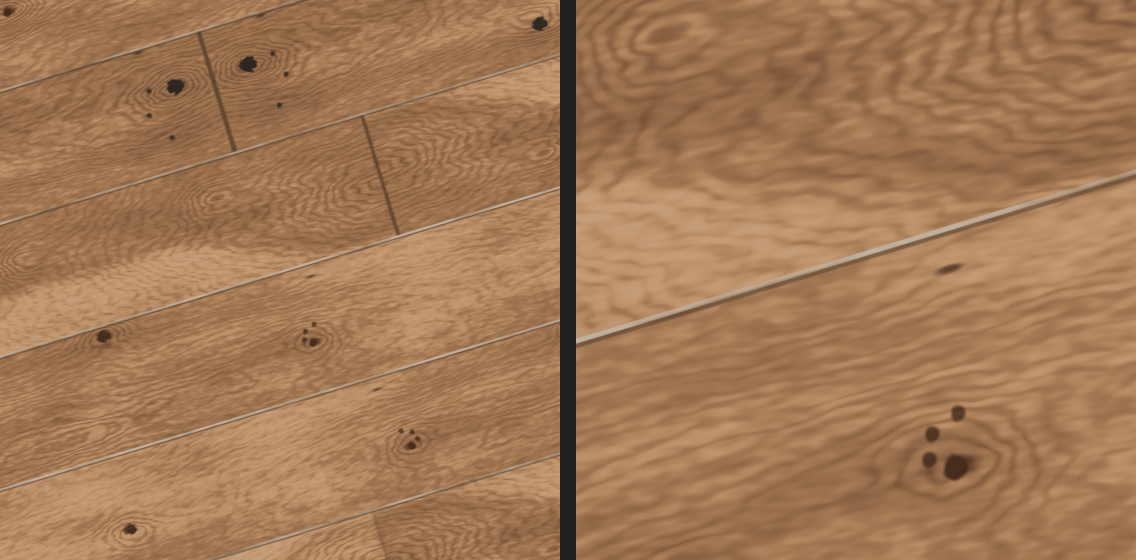
Left: the whole. Right: its middle third, enlarged.
Reproduce this texture procedurally as a WebGL 1 fragment shader.

```glsl
precision highp float;
// Slanted oak floorboards with mirrored grain, knots, worn pale seams and dark end joints.
uniform vec2 u_resolution;

const float SLOPE = 0.303;         // rise of the boards across the canvas
const float BOARD = 0.2273;        // board width
const float FIRST_SEAM = -0.108;   // position of seam zero
const vec3 DARK_OAK = vec3(0.49, 0.34, 0.23);
const vec3 MID_OAK = vec3(0.64, 0.47, 0.325);
const vec3 PALE_OAK = vec3(0.77, 0.62, 0.48);
const vec3 KNOT_BROWN = vec3(0.23, 0.14, 0.09);
const vec3 KNOT_BLACK = vec3(0.13, 0.12, 0.11);
const vec3 SEAM_PALE = vec3(0.76, 0.70, 0.63);
const vec3 SEAM_DARK = vec3(0.32, 0.23, 0.16);

vec2 hashGradient(vec2 cell) {
  vec3 h = fract(cell.xyx * vec3(0.1031, 0.1030, 0.0973));
  h += dot(h, h.yzx + 33.33);
  float angle = 6.2832 * fract((h.x + h.y) * h.z);
  return vec2(cos(angle), sin(angle));
}

float gradientNoise(vec2 p) {
  vec2 i = floor(p), f = p - i;
  vec2 w = f * f * f * (f * (f * 6.0 - 15.0) + 10.0);
  vec2 e = vec2(1.0, 0.0);
  float low = mix(dot(hashGradient(i), f), dot(hashGradient(i + e), f - e), w.x);
  float high = mix(dot(hashGradient(i + e.yx), f - e.yx), dot(hashGradient(i + 1.0), f - 1.0), w.x);
  return 1.4 * mix(low, high, w.y);
}

// Selects a value by board kind, 1 to 4
vec3 pick(float kind, vec3 a, vec3 b, vec3 c, vec3 d) {
  return kind < 1.5 ? a : kind < 2.5 ? b : kind < 3.5 ? c : d;
}

float blob(vec2 offset, float radius, float soft) {
  float ragged = radius * (1.0 + 0.4 * gradientNoise(offset * 130.0 + 5.0));
  return 1.0 - smoothstep(ragged - soft, ragged + soft, length(offset));
}

// Knot given as (along, board fraction, radius): x = grain bulge, y = ink
vec2 knot(vec2 q, vec3 spot, float soft) {
  vec2 d = q - vec2(spot.x, spot.y * BOARD);
  float bulge = exp(-dot(d * vec2(0.65, 1.0), d * vec2(0.65, 1.0)) / 0.0011);
  float ink = spot.z > 0.0 ? blob(d * vec2(0.8, 1.0), spot.z, soft) : 0.0;
  return vec2(bulge, ink);
}

// Small spots fanned around the main knot
float satellites(vec2 d, float spread, float turn, float soft) {
  float ink = 0.0;
  for (int i = 0; i < 3; i++) {
    float n = float(i), angle = turn - 0.67 * n;
    vec2 spot = spread * (0.049 + 0.021 * n) * vec2(cos(angle), sin(angle));
    ink = max(ink, blob(d - spot, 0.0045, soft));
  }
  return ink;
}

// Broad light and shade of one board kind
float boardTone(float kind, float s, float t) {
  float streak = exp(-pow((t - 0.42) / 0.17, 2.0)) * smoothstep(0.08, 0.32, s);
  float edge = 0.97 - 0.4 * smoothstep(0.05, 0.45, s);
  if (kind < 1.5) return 0.47 + 0.2 * smoothstep(0.58, 0.85, s) * smoothstep(0.0, 0.4, t);
  if (kind < 2.5) return 0.38 + 0.36 * smoothstep(edge - 0.07, edge + 0.07, t);
  return kind < 3.5 ? 0.34 + 0.25 * streak : 0.46;
}

// Growth rings around a stretched heart (along, fraction, stretch), bent by knots
float rings(vec2 q, vec3 heart, float bulge, vec2 seed) {
  vec2 d = q - vec2(heart.x, heart.y * BOARD);
  float field = 88.0 * length(vec2(d.x * heart.z, d.y)) - 4.0 * bulge;
  field += 2.6 * gradientNoise(q * vec2(4.0, 14.0) + seed);
  field += 0.8 * gradientNoise(q * vec2(15.0, 50.0) + seed);
  field += 0.25 * gradientNoise(q * vec2(60.0, 130.0) + seed);
  float wave = 0.5 + 0.5 * sin(6.2832 * field);
  float nearHeart = exp(-6.0 * length(d * vec2(0.5, 2.5)));
  return (wave * wave - 0.37) * (0.1 + 0.2 * max(nearHeart, bulge));
}

void main() {
  vec2 uv = gl_FragCoord.xy / u_resolution;
  float px = 1.0 / min(u_resolution.x, u_resolution.y);
  vec2 axis = normalize(vec2(1.0, SLOPE));
  float along = dot(uv, axis);
  float rowPos = (dot(uv, vec2(-axis.y, axis.x)) - FIRST_SEAM) / BOARD;
  float row = floor(rowPos), t = rowPos - row;

  // Boards mirror about their end joints; row 0 reverses row 1
  float kind = row > 3.5 ? 4.0 : row > 2.5 ? 3.0 : row > 1.5 || row < -0.5 ? 2.0 : 1.0;
  float joint = row < -0.5 ? 0.661 : kind == 2.0 ? 0.849 : kind == 3.0 ? 0.613 : 9.0;
  float fromJoint = along - joint;
  float s = joint < 2.0 ? abs(fromJoint) : row < 0.5 ? 1.411 - along : along;
  if (row == 2.0 && fromJoint < 0.0) t = 1.0 - t;
  vec2 q = vec2(s, t * BOARD), seed = vec2(kind * 17.3, kind * 9.7);

  // Knots and cracks
  float soft = 0.0012 + px;
  vec3 mainSpot = pick(kind, vec3(0.65, 0.4, 0.007), vec3(0.664, 0.33, 0.0), vec3(0.068, 0.634, 0.013), vec3(0.299, 0.58, 0.008));
  vec3 farSpot = pick(kind, vec3(0.293, 0.92, 0.01), vec3(0.3, 0.3, 0.0), vec3(0.587, 0.275, 0.011), vec3(1.3, 0.4, 0.0));
  vec2 k = knot(q, mainSpot, soft);
  k = max(k, knot(q, farSpot, soft));
  if (kind == 1.0) k = max(k, knot(q, vec3(1.173, 0.41, 0.009), soft));
  vec2 fan = kind == 3.0 ? vec2(1.0, 0.14) : vec2(0.35, 2.6);
  if (kind == 1.0 || kind == 3.0)
    k.y = max(k.y, 0.85 * satellites(q - mainSpot.xy * vec2(1.0, BOARD), fan.x, fan.y, soft));
  vec2 crack = q - (kind == 3.0 ? vec2(0.115, 0.975) : vec2(0.68, 0.9)) * vec2(1.0, BOARD);
  if (kind == 1.0 || kind == 3.0) k.y = max(k.y, 0.8 * blob(crack * vec2(0.35, 1.2), 0.0026, soft));

  // Wood tone, rings and fibres
  vec3 heart = pick(kind, vec3(0.2, 0.23, 0.13), vec3(0.0, 0.55, 0.45), vec3(0.07, 0.63, 0.25), vec3(0.2, 0.62, 0.3));
  float tone = boardTone(kind, s, t) + 0.22 * gradientNoise(q * vec2(5.0, 19.0) + seed);
  if (row < -0.5 && fromJoint < 0.0) tone += 0.22;
  tone -= rings(q, heart, k.x, seed) * 1.25;
  tone += 0.13 * gradientNoise(q * vec2(22.0, 130.0) + seed);
  tone += 0.14 * gradientNoise((q + vec2(0.0, 0.1 * s)) * vec2(65.0, 230.0) + seed);
  tone -= 0.1 * k.x * step(0.001, mainSpot.z);
  vec3 color = mix(mix(DARK_OAK, MID_OAK, tone * 2.0), PALE_OAK, clamp(tone * 2.0 - 1.0, 0.0, 1.0));
  color = mix(color, kind == 3.0 ? KNOT_BLACK : KNOT_BROWN, 0.88 * k.y);

  // End joints: a soft dark gap of uneven width
  float gap = (kind == 3.0 ? 0.0028 : 0.0018) * (1.0 + 0.5 * gradientNoise(vec2(rowPos * 9.0, 3.0)));
  float gapInk = 1.0 - smoothstep(gap - px, gap + 0.0025 + px, abs(fromJoint));
  color = mix(color, SEAM_DARK, gapInk * (row < -0.5 ? 0.2 : 0.75));

  // Long seams: pale worn line with a dark lower edge
  float seam = floor(rowPos + 0.5), across = (rowPos - seam) * BOARD;
  float wear = gradientNoise(vec2(along * 9.0, seam * 5.7)) + 0.4 * gradientNoise(vec2(along * 45.0, seam));
  float strength = mix(0.85, 0.5, smoothstep(0.6, 1.6, abs(seam - 1.5)));
  float shadow = 1.0 - smoothstep(0.001, 0.002 + px, abs(across + 0.0018));
  float line = 1.0 - smoothstep(0.0009, 0.0014 + px, abs(across - 0.0004));
  color = mix(color, SEAM_DARK, 0.55 * shadow);
  color = mix(color, SEAM_PALE, line * clamp(strength + 0.55 * wear, 0.1, 0.95));
  gl_FragColor = vec4(clamp(color, 0.0, 1.0), 1.0);
}
```
